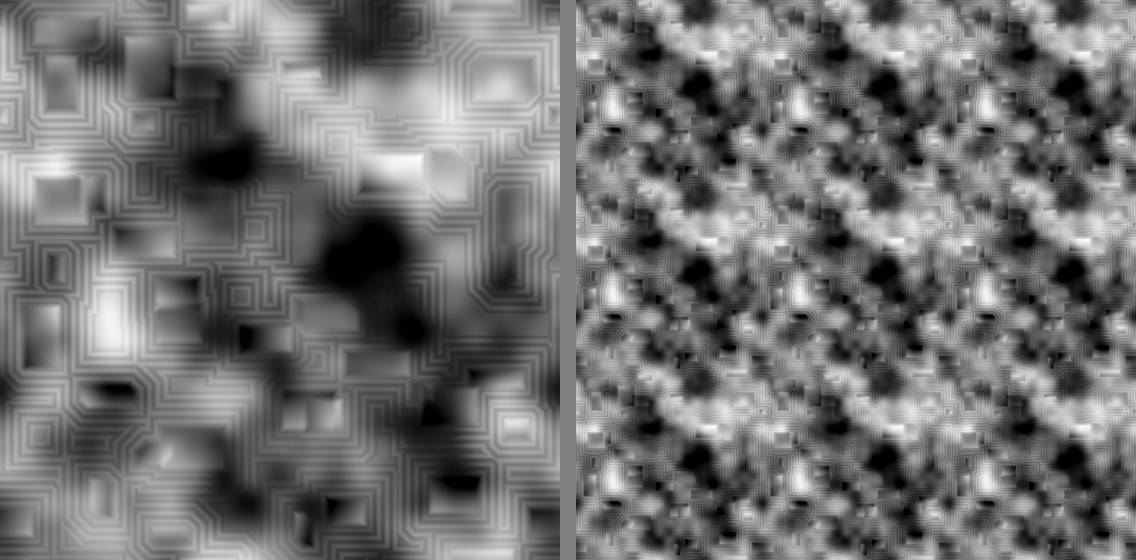
Left: one tile. Right: repeated 3 by 3.
This texture is drawn by a Shadertoy shader. Its source:

```glsl
const float TAU = 6.2831853;
const float PATCH_CELLS = 7.0;   // patches along each side
const float LINE_COUNT = 68.0;   // contour lines per canvas width
const float LINE_REACH = 0.066;  // distance at which contours give way to plain tone

float hash(vec2 p, float seed) {
    return fract(sin(dot(p, vec2(127.1, 311.7)) + seed * 74.7) * 43758.5453);
}

// Value noise in -0.5..0.5 that wraps after a whole number of cells
float wrapNoise(vec2 uv, float cells, float seed) {
    vec2 p = uv * cells;
    vec2 i = floor(p);
    vec2 f = fract(p);
    f = f * f * (3.0 - 2.0 * f);
    vec2 a = mod(i, cells);
    vec2 b = mod(i + 1.0, cells);
    float low = mix(hash(a, seed), hash(vec2(b.x, a.y), seed), f.x);
    float high = mix(hash(vec2(a.x, b.y), seed), hash(b, seed), f.x);
    return mix(low, high, f.y) - 0.5;
}

// Broad light and dark clouds, the largest slanting down to the right
float cloudTone(vec2 uv) {
    vec2 slanted = vec2(uv.x + uv.y, uv.y);
    return 0.34 + 0.80 * wrapNoise(slanted, 5.0, 1.0)
                + 0.60 * wrapNoise(uv, 10.0, 2.0)
                + 0.25 * wrapNoise(uv, 20.0, 3.0);
}

// Box distance with two opposite corners cut along a diagonal
float cutBoxDistance(vec2 p, vec2 halfSize, vec2 diagonal, float cut) {
    vec2 q = abs(p) - halfSize;
    float slant = abs(dot(p, diagonal)) - halfSize.x - halfSize.y + cut;
    return max(max(q.x, q.y), slant * 0.7071);
}

// x: distance to the nearest patch, y: gradient shading inside patches
vec2 patchField(vec2 uv, float cells) {
    vec2 home = floor(uv * cells);
    float nearest = 1.0;
    float shade = 0.0;
    for (int y = -1; y <= 1; y++) {
        for (int x = -1; x <= 1; x++) {
            vec2 cell = home + vec2(x, y);
            vec2 id = mod(cell, cells);
            vec2 jitter = vec2(hash(id, 4.0), hash(id, 5.0));
            vec2 local = uv - (cell + jitter) / cells;

            // Some patches shrink to the core of concentric squares
            float isPlate = step(0.22, hash(id, 6.0));
            vec2 plateSize = mix(vec2(0.012), vec2(0.06), vec2(hash(id, 7.0), hash(id, 8.0)));
            vec2 halfSize = mix(vec2(0.007), plateSize, isPlate);
            vec2 diagonal = vec2(1.0, hash(id, 13.0) < 0.7 ? 1.0 : -1.0);
            float cut = mix(-0.03, 0.9 * min(halfSize.x, halfSize.y), hash(id, 9.0));
            cut = mix(-0.2, cut, isPlate);
            float d = cutBoxDistance(local, halfSize, diagonal, cut);

            vec2 slope = vec2(hash(id, 10.0), hash(id, 11.0)) - 0.5;
            float inside = 1.0 - smoothstep(-0.010, 0.005, d);
            shade += inside * isPlate * 0.5 * dot(local / halfSize, slope);
            nearest = min(nearest, d);
        }
    }
    return vec2(nearest, shade);
}

// Soft parallel lines following the patch outlines
float contourLines(float d, float count, float reach) {
    float band = smoothstep(0.0, 0.006, d) * (1.0 - smoothstep(reach - 0.006, reach, d));
    return -cos(TAU * d * count) * band;
}

void mainImage(out vec4 fragColor, in vec2 fragCoord) {
    vec2 uv = fragCoord / iResolution.xy;
    vec2 field = patchField(uv, PATCH_CELLS);
    float tone = cloudTone(uv) + field.y;

    // Lines fade out in the darkest and brightest areas
    float visible = smoothstep(0.04, 0.34, tone) * (1.0 - 0.6 * smoothstep(0.7, 1.0, tone));
    float strength = 0.046 * visible * (1.0 + 1.2 * wrapNoise(uv, 6.0, 12.0));
    tone += strength * contourLines(field.x, LINE_COUNT, LINE_REACH);

    fragColor = vec4(vec3(clamp(tone, 0.0, 1.0)), 1.0);
}
```
